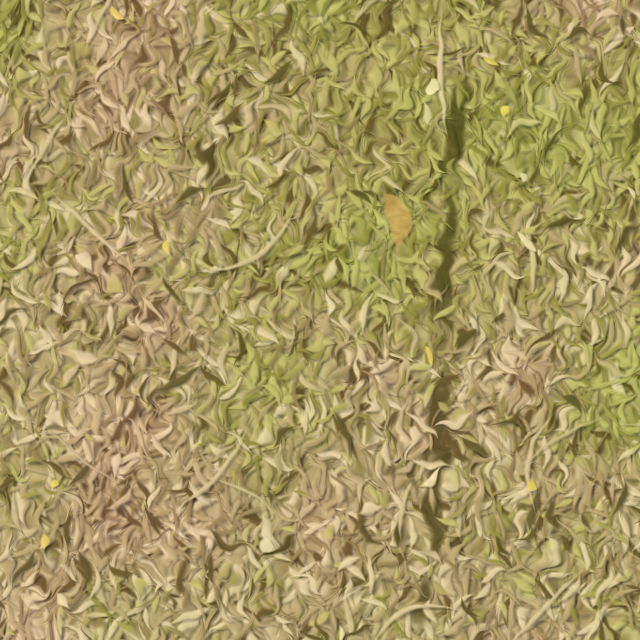
Reproduce this texture procedurally as a WebGL 1 fragment shader.

```glsl
precision highp float;
// Sunlit dry lawn: curled straw and green blades with a dark vertical furrow.
uniform vec2 u_resolution;

const vec3 STRAW = vec3(0.72, 0.64, 0.44);
const vec3 PALE  = vec3(0.85, 0.78, 0.59);
const vec3 BROWN = vec3(0.59, 0.51, 0.32);
const vec3 GREEN = vec3(0.58, 0.54, 0.26);
const vec3 LIME  = vec3(0.75, 0.71, 0.42);
const vec3 SHADE = vec3(0.42, 0.35, 0.18);
const vec3 GAP   = vec3(0.33, 0.29, 0.13);
const vec3 PETAL = vec3(0.92, 0.86, 0.66);
const vec3 YELLOW = vec3(0.88, 0.80, 0.38);
const vec3 DRY_LEAF = vec3(0.83, 0.64, 0.38);

const int GRASS_LAYERS = 7;
const float GRASS_CELLS = 27.0;                // cells across the canvas
const vec2 GRASS_SIZE = vec2(0.0046, 0.024);   // half width, half length
const float EDGE = 0.0027;                     // edge softness
const float SHADOW = 0.20;
const vec2 SHADOW_SHIFT = vec2(-0.0035, 0.003);
const float CURL = 0.016;
const float LEAN = 2.5;                        // spread of directions, radians

float hash(vec2 p) {
  return fract(sin(dot(p, vec2(127.1, 311.7))) * 43758.5453);
}

float noise(vec2 p) {
  vec2 i = floor(p), f = fract(p);
  f = f * f * (3.0 - 2.0 * f);
  return mix(mix(hash(i), hash(i + vec2(1.0, 0.0)), f.x),
             mix(hash(i + vec2(0.0, 1.0)), hash(i + 1.0), f.x), f.y);
}

// Tapered, bent blade: x is coverage, y is the position across it.
vec2 blade(vec2 p, vec2 size, float angle, float bend) {
  float c = cos(angle), s = sin(angle);
  vec2 q = vec2(c * p.x + s * p.y, c * p.y - s * p.x);
  float t = q.y / size.y;
  q.x += bend * size.y * (t * t - 0.3);
  float width = size.x * (1.0 - t * t);
  float cover = 1.0 - smoothstep(-EDGE, EDGE, abs(q.x) - width);
  return vec2(cover, clamp(q.x / size.x, -1.0, 1.0));
}

vec3 grassColor(float pick, float tone, float green) {
  vec3 dry = mix(BROWN, STRAW, smoothstep(0.10, 0.40, tone));
  dry = mix(dry, PALE, smoothstep(0.62, 0.85, tone));
  vec3 fresh = mix(GREEN, LIME, smoothstep(0.20, 0.80, tone));
  vec3 c = mix(dry, fresh, smoothstep(-0.06, 0.06, green - pick));
  return mix(c, SHADE, step(0.91, fract(tone * 7.3 + pick)));
}

// One blade per occupied cell; tint.a selects a fixed colour over grass.
void scatter(inout vec3 col, vec2 p, float cells, float seed, float density,
             vec2 size, vec4 tint, float green) {
  vec2 home = floor(p * cells);
  for (int j = -1; j <= 1; j++) {
    for (int i = -1; i <= 1; i++) {
      vec2 id = home + vec2(float(i), float(j));
      vec2 key = id + seed * 17.3;
      if (hash(key + 5.7) > density) continue;
      float pick = hash(key + 1.3), tone = hash(key + 2.9);
      vec2 root = (id + vec2(hash(key), hash(key + 9.1))) / cells;
      float angle = (hash(key + 3.7) - 0.5) * LEAN;
      float bend = (hash(key + 4.1) - 0.5) * 0.7;
      vec2 s = size * mix(vec2(0.55), vec2(1.2), vec2(tone, pick));
      float dark = blade(p - root + SHADOW_SHIFT, s, angle, bend).x;
      vec2 b = blade(p - root, s, angle, bend);
      vec3 c = mix(grassColor(pick, tone, green), tint.rgb, tint.a);
      col *= 1.0 - SHADOW * dark;
      col = mix(col, c * (1.02 - 0.07 * b.y), b.x);
    }
  }
}

void main() {
  vec2 uv = gl_FragCoord.xy / u_resolution;

  // Curling distortion and broad green patches, fresher toward the top.
  vec2 warp = vec2(noise(uv * 42.0), noise(uv * 42.0 + 41.0)) - 0.5;
  vec2 p = uv + CURL * warp;
  float patches = 0.65 * noise(uv * 5.0 + 3.0) + 0.35 * noise(uv * 12.0 + 8.0);
  float green = clamp(0.45 + 1.2 * (patches - 0.5) + 0.45 * (uv.y - 0.45), 0.08, 0.85);

  // Matted ground, then grass, with the furrow below the last layer.
  float mat = noise(p * vec2(95.0, 50.0) + 4.0);
  vec3 col = mix(mix(BROWN, PALE, mat), mix(GREEN, LIME, mat), 0.7 * green);
  float center = mix(0.662, 0.724, uv.y) + 0.018 * (noise(vec2(uv.y * 14.0, 2.0)) - 0.5);
  float halfWidth = 0.006 + 0.012 * noise(vec2(uv.y * 22.0, 7.0));
  float furrow = 1.0 - smoothstep(halfWidth - 0.006, halfWidth + 0.006, abs(p.x - center));
  furrow *= smoothstep(0.01, 0.05, uv.y) * (1.0 - smoothstep(0.87, 0.91, uv.y));
  furrow *= 0.35 + 0.65 * smoothstep(0.15, 0.45, noise(vec2(uv.y * 17.0, 13.0)));
  for (int k = 0; k < GRASS_LAYERS; k++) {
    if (k == GRASS_LAYERS - 1) col = mix(col, GAP, 0.85 * furrow);
    float density = k == GRASS_LAYERS - 1 ? 0.6 : 0.92;
    scatter(col, p, GRASS_CELLS + float(k), float(k) + 1.0, density,
            GRASS_SIZE, vec4(0.0), green);
  }

  // Sparse dark gaps, long stalks, petals and yellow flecks.
  scatter(col, p, 13.0, 21.0, 0.20, vec2(0.0055, 0.030), vec4(GAP, 0.85), green);
  scatter(col, uv + 0.3 * CURL * warp, 8.0, 31.0, 0.20, vec2(0.0040, 0.075), vec4(PALE, 0.75), green);
  scatter(col, p, 14.0, 42.0, 0.04, vec2(0.008, 0.018), vec4(PETAL, 0.9), green);
  scatter(col, p, 14.0, 53.0, 0.03, vec2(0.006, 0.013), vec4(YELLOW, 0.9), green);
  float leaf = blade(p - vec2(0.62, 0.655), vec2(0.014, 0.050), 0.25, 0.25).x;
  col = mix(col, DRY_LEAF, 0.75 * leaf);

  // Patch hue and fine mottling.
  col += (patches - 0.5) * vec3(-0.08, 0.02, -0.08);
  col *= 0.97 + 0.08 * noise(uv * 110.0);
  gl_FragColor = vec4(clamp(col, 0.0, 1.0), 1.0);
}
```
